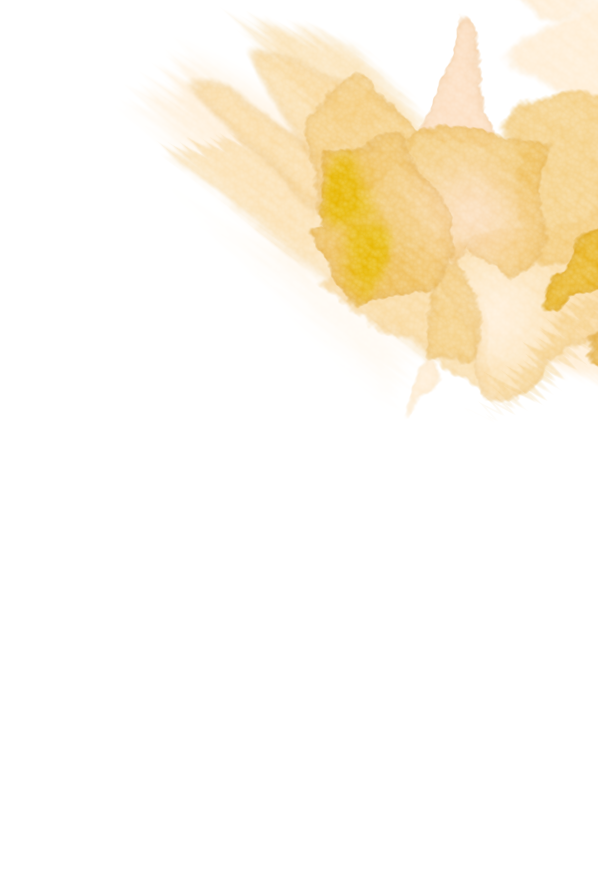
Reproduce this background procedurally as a Shadertoy shader.

```glsl
// Golden watercolour washes and dry brush strokes blooming from the upper right of white paper.

const vec3 PAPER = vec3(1.0);
const vec3 CREAM = vec3(1.0, 0.93, 0.83);
const vec3 PEACH = vec3(0.99, 0.87, 0.75);
const vec3 SAND = vec3(0.98, 0.86, 0.64);
const vec3 HONEY = vec3(0.95, 0.79, 0.46);
const vec3 OCHRE = vec3(0.92, 0.72, 0.27);
const vec3 GOLD = vec3(0.91, 0.73, 0.04);

vec2 hash2(vec2 c) {
    return fract(sin(vec2(dot(c, vec2(127.1, 311.7)), dot(c, vec2(269.5, 183.3)))) * 4375.85);
}

// Cellular noise: distance to the nearest scattered point
float cells(vec2 p) {
    vec2 base = floor(p);
    float nearest = 2.0;
    for (int y = -1; y <= 1; y++)
        for (int x = -1; x <= 1; x++) {
            vec2 c = base + vec2(x, y);
            nearest = min(nearest, distance(p, c + hash2(c)));
        }
    return nearest;
}

// Layered sines that make the outlines ragged
vec2 wobble(vec2 p) {
    vec2 w = vec2(0.0);
    float freq = 0.32, amp = 0.8;
    for (int i = 0; i < 6; i++) {
        p = mat2(0.8, 0.6, -0.6, 0.8) * p + 3.7;
        w += amp * sin(p.yx * freq + w);
        freq *= 1.9;
        amp *= 0.57;
    }
    return w;
}

float smoothMax(float a, float b, float k) {
    float h = max(k - abs(a - b), 0.0) / k;
    return max(a, b) + h * h * k * 0.25;
}

float side(vec2 p, vec2 a, vec2 b) {
    vec2 e = normalize(b - a);
    return dot(p - a, vec2(e.y, -e.x));
}

// Signed distance to a soft-cornered convex quad, corners clockwise
float quad(vec2 p, vec2 a, vec2 b, vec2 c, vec2 d) {
    float ab = smoothMax(side(p, a, b), side(p, b, c), 2.0);
    float cd = smoothMax(side(p, c, d), side(p, d, a), 2.0);
    return smoothMax(ab, cd, 2.0);
}

float glow(vec2 p, vec2 centre, vec2 radius) {
    vec2 q = (p - centre) / radius;
    return exp(-dot(q, q));
}

// Lay one transparent wash, with pigment gathered along its rim
vec3 wash(vec3 under, float d, float soft, vec3 pigment, float opacity, float rim) {
    float cover = smoothstep(soft, -soft, d);
    vec3 c = mix(under, pigment, cover * opacity);
    return c * (1.0 - rim * cover * exp(min(d, 0.0) * 1.6) * vec3(0.12, 0.22, 0.42));
}

void mainImage(out vec4 fragColor, in vec2 fragCoord) {
    // Canvas is 100 wide and 150 high, measured down from the top left
    vec2 uv = fragCoord / iResolution.xy;
    vec2 p = vec2(uv.x, 1.0 - uv.y) * vec2(100, 150);
    vec2 q = p + wobble(p);
    vec2 along = vec2(dot(p, vec2(0.8, 0.6)), dot(p, vec2(-0.6, 0.8)));
    float bristle = cells(along * vec2(0.07, 0.9)) - 0.5;
    float grain = cells(p * 1.3) + cells(p * 0.55 + 9.0) - 0.95;
    vec2 calm = mix(p, q, 0.35);
    vec2 s = calm + vec2(5, 3) * bristle;
    vec3 col = PAPER;

    // Faint veils and dry strokes on the left
    col = wash(col, quad(s, vec2(25, 18), vec2(32, 11), vec2(60, 25), vec2(51, 44)), 4.5, CREAM, 0.75, 0.0);
    col = wash(col, quad(s, vec2(40, 40), vec2(52, 45), vec2(68, 58), vec2(64, 64)), 4.0, CREAM, 0.3, 0.0);
    col = wash(col, quad(s, vec2(28, 25), vec2(40, 23), vec2(74, 50), vec2(72, 61)), 1.3, SAND, 0.6, 0.15);
    col = wash(col, quad(s, vec2(41, 4), vec2(57, 7), vec2(72, 22), vec2(58, 25)), 2.0, SAND, 0.65, 0.1);
    col = wash(col, quad(calm, vec2(31, 14), vec2(37, 14), vec2(55, 27), vec2(53, 36)), 0.9, SAND, 0.75, 0.3);
    col = wash(col, quad(calm, vec2(41, 8), vec2(46, 8), vec2(66, 18), vec2(52, 27)), 0.9, SAND, 0.75, 0.25);

    // Pale upper right wash and peach spire
    float topRight = quad(q, vec2(85, 10), vec2(93, 3), vec2(106, 0), vec2(104, 22));
    col = wash(col, topRight, 1.2, CREAM, 0.85, 0.05);
    col = wash(col, quad(q, vec2(84, -3), vec2(104, -3), vec2(101, 1), vec2(92, 3)), 0.9, CREAM, 0.8, 0.1);
    float spire = quad(q, vec2(76.6, 3), vec2(78.5, 4), vec2(83, 24), vec2(71, 24));
    col = wash(col, spire, 0.3, PEACH, 0.85, 0.25);

    // Lower washes
    float lower = quad(q, vec2(52, 47), vec2(76, 38), vec2(84, 66), vec2(72, 61));
    float lowerRight = quad(q, vec2(73, 42), vec2(106, 34), vec2(101, 55), vec2(83, 68));
    col = wash(col, lower, 0.5, SAND, 0.75, 0.15);
    col = wash(col, quad(s, vec2(92, 45), vec2(108, 42), vec2(106, 65), vec2(90, 61)), 2.0, CREAM, 0.85, 0.0);
    vec3 lowerTint = mix(SAND, CREAM, glow(p, vec2(83, 53), vec2(9, 10)));
    col = wash(col, lowerRight, 0.45, lowerTint, 0.85, 0.3);
    col = wash(col, quad(s, vec2(97, 50), vec2(102, 50), vec2(92, 63), vec2(82, 68)), 1.4, HONEY, 0.35, 0.1);
    col = wash(col, quad(q, vec2(70, 60), vec2(74, 62), vec2(74, 65), vec2(68, 69)), 0.5, CREAM, 0.85, 0.1);
    col = wash(col, quad(q, vec2(73, 44), vec2(78, 44), vec2(80, 60), vec2(70, 61)), 0.4, HONEY, 0.55, 0.25);

    // Honey washes across the middle and right
    float rightWash = quad(q, vec2(83, 21), vec2(95, 14), vec2(106, 17), vec2(104, 42));
    float rightLow = quad(q, vec2(86, 26), vec2(104, 24), vec2(104, 40), vec2(89, 44));
    col = wash(col, min(rightWash, rightLow), 0.6, mix(HONEY, SAND, 0.3), 0.85, 0.15);
    float crown = quad(q, vec2(50, 20), vec2(59, 12.5), vec2(72, 24), vec2(54, 37));
    col = wash(col, crown, 0.35, mix(HONEY, SAND, 0.45), 0.85, 0.3);
    float centreTop = quad(q, vec2(66, 26), vec2(76, 20), vec2(93, 25), vec2(77, 45));
    float centreLow = quad(q, vec2(72, 32), vec2(92, 25), vec2(91, 42), vec2(84, 48));
    vec3 centreTint = mix(HONEY, PEACH, 0.85 * glow(p, vec2(79, 36), vec2(9)));
    centreTint = mix(centreTint, OCHRE, 0.35 * glow(p, vec2(88, 28), vec2(5, 6)));
    col = wash(col, min(centreTop, centreLow), 0.35, centreTint, 0.85, 0.25);

    // Amber bloom with a saturated core
    float bloomTop = quad(q, vec2(53, 25), vec2(67, 23), vec2(78, 43), vec2(55, 44));
    float bloomLow = quad(q, vec2(51, 39), vec2(77, 39), vec2(75, 47), vec2(59, 52));
    vec3 bloomTint = mix(HONEY, PEACH, 0.5 * glow(p, vec2(74, 35), vec2(7, 10)));
    bloomTint = mix(bloomTint, OCHRE, 0.6 * glow(p, vec2(62, 44), vec2(9)));
    float core = max(glow(q, vec2(58, 32), vec2(4.5, 8)), glow(q, vec2(61, 43), vec2(4, 8)));
    vec3 bloomGold = mix(bloomTint, GOLD, smoothstep(0.1, 0.85, core));
    col = wash(col, min(bloomTop, bloomLow), 0.35, bloomGold, 0.88, 0.35);

    // Dense drops at the right edge
    float drop = quad(q, vec2(96, 39), vec2(106, 38), vec2(101, 48), vec2(90, 51));
    float dropTail = quad(q, vec2(92, 45), vec2(97, 43), vec2(95, 53), vec2(90, 53));
    col = wash(col, min(drop, dropTail), 0.35, mix(OCHRE, GOLD, 0.4), 0.85, 0.4);
    col = wash(col, quad(q, vec2(98, 56), vec2(106, 53), vec2(106, 66), vec2(98, 62)), 0.35, OCHRE, 0.75, 0.4);

    // Paper grain and brush streaks follow the pigment
    float density = 1.0 + 0.16 * (grain + bristle);
    fragColor = vec4(clamp(PAPER - (PAPER - col) * density, 0.0, 1.0), 1.0);
}
```
